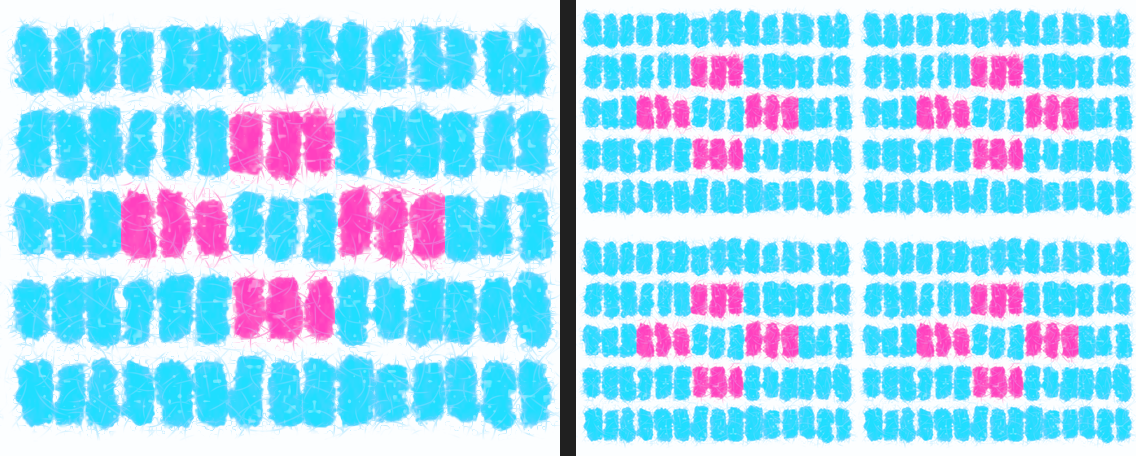
Left: one tile. Right: repeated 2 by 2.
Give the GLSL for this pattern, as a WebGL 1 fragment shader.

```glsl
precision highp float;
// Five rows of fifteen frayed, upright tufts in cyan, with a diamond of pink blocks.
// Each tuft is a jittered rounded box whose edge is roughened by wrapping noise;
// loose fibres and fine squiggles are scattered over it and fade into the white.
#define CANVAS vec2(16.0, 13.0)
#define GRID vec2(15.0, 5.0)
#define FIRST vec2(0.94, 1.81)
#define PITCH vec2(1.02, 2.37)
#define HALF_SIZE vec2(0.465, 0.94)
#define JITTER 0.16
#define FRAY 0.24
#define FUZZ_REACH 0.42
#define WHITE vec3(0.99, 0.995, 1.0)
#define CYAN vec3(0.12, 0.87, 1.0)
#define PINK vec3(1.0, 0.25, 0.75)

uniform vec2 u_resolution;

float hash(vec2 p) {
  return fract(sin(dot(p, vec2(127.1, 311.7))) * 43758.5453);
}

// Value noise; whole-number scales make it wrap at the canvas edges.
float noise(vec2 p, vec2 scale) {
  vec2 period = CANVAS * scale;
  p *= scale;
  vec2 i = floor(p), f = fract(p);
  f = f * f * (3.0 - 2.0 * f);
  float a = hash(mod(i, period));
  float b = hash(mod(i + vec2(1.0, 0.0), period));
  float c = hash(mod(i + vec2(0.0, 1.0), period));
  float d = hash(mod(i + 1.0, period));
  return mix(mix(a, b, f.x), mix(c, d, f.x), f.y);
}

float roundedBox(vec2 q, vec2 halfSize, float radius) {
  q = abs(q) - halfSize + radius;
  return length(max(q, 0.0)) + min(max(q.x, q.y), 0.0) - radius;
}

// Pink blocks, three tufts wide, surround the central block.
float isPink(vec2 id) {
  float steps = abs(floor(id.x / 3.0) - 2.0) + abs(id.y - 2.0);
  return 1.0 - step(0.5, abs(steps - 1.0));
}

// Returns the distance to the nearest tuft and whether that tuft is pink.
vec2 tufts(vec2 p) {
  vec2 nearest = vec2(9.0, 0.0);
  vec2 base = floor((p - FIRST) / PITCH + 0.5);
  for (int y = -1; y <= 1; y++) {
    for (int x = -1; x <= 1; x++) {
      vec2 cell = base + vec2(float(x), float(y));
      vec2 id = mod(cell, GRID);
      vec2 center = FIRST + id * PITCH + CANVAS * floor(cell / GRID);
      vec2 shift = vec2(hash(id + 3.1), hash(id + 7.7)) - 0.5;
      vec2 growth = vec2(hash(id + 13.3), hash(id + 19.9)) - 0.5;
      vec2 q = p - center - shift * JITTER * vec2(1.0, 1.2);
      q.x += q.y * (hash(id + 29.3) - 0.5) * 0.16;
      float d = roundedBox(q, HALF_SIZE + growth * vec2(0.1, 0.16), 0.38);
      if (d < nearest.x) nearest = vec2(d, isPink(id));
    }
  }
  return nearest;
}

// One short bent thread per grid cell.
float fibres(vec2 p, float scale, float width) {
  float ink = 0.0;
  vec2 base = floor(p * scale);
  for (int y = -1; y <= 1; y++) {
    for (int x = -1; x <= 1; x++) {
      vec2 cell = base + vec2(float(x), float(y));
      vec2 id = mod(cell, CANVAS * scale) + scale * 41.0;
      vec2 q = p * scale - cell - vec2(hash(id), hash(id + 5.3));
      float angle = hash(id + 11.9) * 6.2832;
      float c = cos(angle), s = sin(angle);
      q = vec2(c * q.x + s * q.y, c * q.y - s * q.x);
      q.y += (hash(id + 17.1) - 0.5) * q.x * q.x;
      float thread = 1.0 - smoothstep(0.0, width * scale, abs(q.y));
      ink = max(ink, thread * (1.0 - smoothstep(0.3, 0.75, abs(q.x))));
    }
  }
  return ink;
}

void main() {
  vec2 p = gl_FragCoord.xy / u_resolution * CANVAS;
  float pixel = CANVAS.x / u_resolution.x;

  // Frayed silhouette
  float coarse = noise(p, vec2(3.0)), fine = noise(p, vec2(10.0));
  vec2 tuft = tufts(p);
  float d = tuft.x + (coarse - 0.5) * FRAY + (fine - 0.5) * FRAY * 0.5;
  float body = 1.0 - smoothstep(-0.03 - pixel, 0.02 + pixel, d);
  float fuzz = 1.0 - smoothstep(0.0, FUZZ_REACH, max(d, 0.0));

  // Mottled dye, paler at the rim, with small bright flecks
  vec3 dye = mix(CYAN, PINK, tuft.y);
  float mottle = noise(p, vec2(5.0, 2.0)) * 0.6 + noise(p, vec2(13.0, 7.0)) * 0.4;
  float rim = smoothstep(-0.22, 0.0, d);
  vec3 rimDye = mix(vec3(0.4, 0.82, 1.0), vec3(1.0, 0.48, 0.78), tuft.y);
  vec3 wool = mix(dye, rimDye, clamp(rim * 0.55 + (mottle - 0.35) * 0.8, 0.0, 1.0));
  wool = mix(wool, WHITE, 0.35 * smoothstep(0.76, 0.95, noise(p + 2.3, vec2(7.0))));

  // Threads and squiggles
  float threads = max(fibres(p, 1.0, 0.03 + pixel * 0.5), fibres(p, 2.0, 0.025 + pixel * 0.5));
  float squiggle = 1.0 - smoothstep(0.0, 0.07 + pixel, abs(noise(p + 1.7, vec2(8.0)) - 0.5));
  wool = mix(wool, vec3(0.8, 0.85, 1.0), threads * 0.3 + squiggle * rim * 0.3);
  float stray = max(squiggle * fuzz * 0.5, threads * mix(0.45, 0.75, tuft.y)) * fuzz;
  vec3 ground = mix(WHITE, rimDye, stray);

  gl_FragColor = vec4(mix(ground, wool, body), 1.0);
}
```
